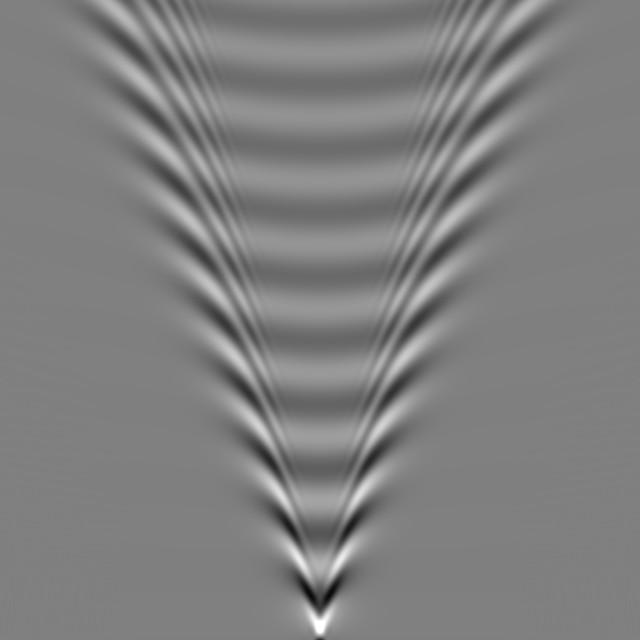
A Shadertoy shader for this background:

```glsl
// Grey height map of a ship's wake: a V of feathered crests around soft cross bands.
// Plane waves of every heading that keep pace with the source are summed, and
// their interference alone forms the wedge, its cusps and the transverse crests.

const float TAU = 6.2831853;
const int WAVES = 200;

// Surface height at p, with the source at the origin and the wake along +y.
// t is the tangent of a wave's heading; headings t and -t are paired.
float wakeHeight(vec2 p) {
    float wavenumber = TAU / 0.1;
    float stepT = 3.1 / float(WAVES);
    float height = 0.0;
    for (int i = 0; i < WAVES; i++) {
        float t = (float(i) + 0.5) * stepT;
        float sec2 = 1.0 + t * t;
        float k = wavenumber * sqrt(sec2);

        // Fade the short, steeply diverging waves
        float steepness = sec2 / 5.8;
        steepness *= steepness;
        float weight = exp(-steepness * steepness);

        height += weight * sin(k * p.y) * cos(k * p.x * t);
    }
    return 2.0 * height * stepT;
}

void mainImage(out vec4 fragColor, in vec2 fragCoord) {
    // Source at the middle of the lower edge
    vec2 p = (fragCoord - vec2(0.5 * iResolution.x, 0.0)) / iResolution.y;
    p.y -= 0.005;

    // Calm water is mid grey; crests are light and troughs dark
    float grey = clamp(0.5 + 0.205 * wakeHeight(p), 0.0, 1.0);
    fragColor = vec4(vec3(grey), 1.0);
}
```
